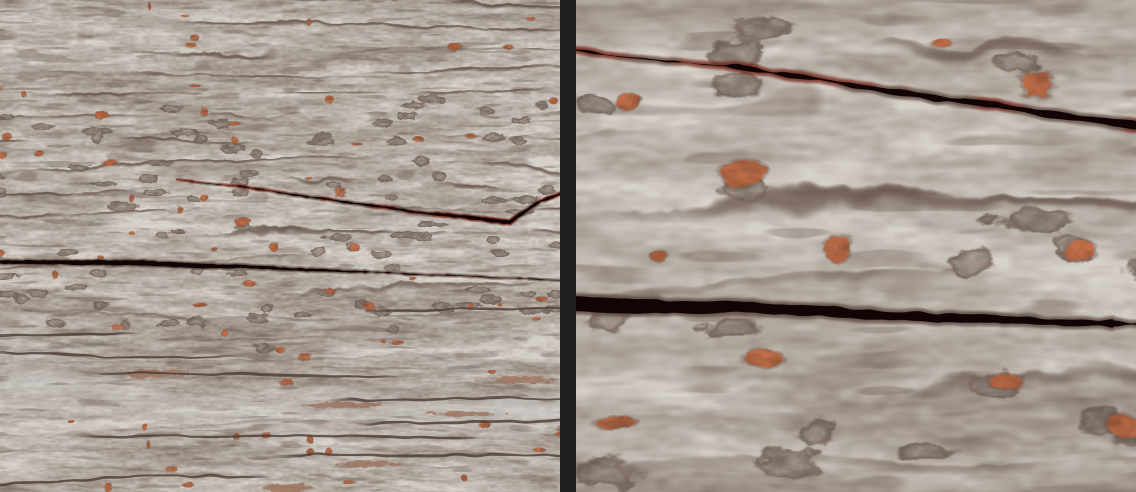
Left, the full canvas; right, a detail of the centre.
Reproduce this texture procedurally as a Shadertoy shader.

```glsl
const vec3 PALE = vec3(0.84, 0.82, 0.79);
const vec3 GREY = vec3(0.53, 0.475, 0.435);
const vec3 UMBER = vec3(0.36, 0.28, 0.24);
const vec3 RUST = vec3(0.68, 0.37, 0.23);
const vec3 LICHEN = vec3(0.53, 0.48, 0.44);
const vec3 VOID = vec3(0.07, 0.015, 0.015);

float hash(vec2 p) {
    vec3 q = fract(p.xyx * 0.1031);
    q += dot(q, q.yzx + 33.33);
    return fract((q.x + q.y) * q.z);
}

float noise(vec2 p) {
    vec2 i = floor(p), f = fract(p);
    f = f * f * (3.0 - 2.0 * f);
    return mix(mix(hash(i), hash(i + vec2(1, 0)), f.x),
               mix(hash(i + vec2(0, 1)), hash(i + vec2(1, 1)), f.x), f.y);
}

float fbm(vec2 p) {
    float sum = 0.0, amp = 0.53;
    for (int i = 0; i < 4; i++) {
        sum += amp * noise(p);
        p = p * 2.03 + 17.3;
        amp *= 0.5;
    }
    return sum;
}

// Distance to a segment whose radius changes from ra to rb
float gap(vec2 p, vec2 a, vec2 b, float ra, float rb) {
    vec2 d = b - a;
    float h = clamp(dot(p - a, d) / dot(d, d), 0.0, 1.0);
    return length(p - a - d * h) - mix(ra, rb, h);
}

// Scattered ragged ellipses inside the band (low, high); 1 marks the rim
float scatter(vec2 p, vec2 cell, vec2 small, vec2 large, vec2 band, float chance, float seed) {
    float best = 9.0;
    float ragged = 1.3 * (fbm(p * vec2(70, 110) + seed) - 0.5);
    vec2 home = floor(p / cell);
    for (int j = -1; j <= 1; j++)
    for (int i = -1; i <= 1; i++) {
        vec2 id = home + vec2(i, j);
        vec2 key = id + seed;
        vec2 centre = (id + vec2(hash(key + 3.7), hash(key + 9.1))) * cell;
        float inside = smoothstep(band.x - 0.06, band.x + 0.06, centre.y)
                     * (1.0 - smoothstep(band.y - 0.06, band.y + 0.06, centre.y));
        vec2 radius = mix(small, large, vec2(hash(key + 21.3), hash(key + 35.9)));
        if (hash(key) < chance * inside)
            best = min(best, length((p - centre) / radius) + ragged);
    }
    return best;
}

// Thin dark splits along the grain in the lower boards
float hairlines(vec2 p, float px) {
    float ink = 0.0;
    for (int i = 0; i < 9; i++) {
        float k = float(i);
        float y = 0.02 + 0.041 * k + 0.02 * hash(vec2(k, 5.0));
        float wave = 0.018 * (noise(vec2(p.x * 3.0, k)) - 0.5) + 0.005 * (noise(vec2(p.x * 28.0, k)) - 0.5);
        float reach = abs(p.x - 1.15 * hash(vec2(k, 8.0))) - mix(0.15, 0.45, hash(vec2(k, 2.0)));
        float width = 0.0016 * noise(vec2(p.x * 14.0, k + 40.0)) + 0.0003;
        float line = 1.0 - smoothstep(width, width + 1.3 * px, abs(p.y - y - wave));
        ink = max(ink, line * (1.0 - smoothstep(-0.08, 0.0, reach)));
    }
    return ink;
}

// Weathered fibres and peeling paint ledges
vec3 wood(vec2 p) {
    float upper = smoothstep(0.25, 0.5, p.y);
    vec2 q = p + vec2(0.0, 0.012 * fbm(p * vec2(9, 14)));
    float broad = fbm(q * vec2(2.5, 13));
    float fibre = fbm(q * vec2(11, 75) + 4.0);
    float fine = noise(q * vec2(60, 230)) * 0.6 + noise(q * vec2(130, 210)) * 0.4;
    float tone = 0.55 + 0.06 * upper + 0.8 * (broad - 0.5) + 0.85 * (fibre - 0.5) + 0.45 * (fine - 0.5);

    float level = p.y * 21.0 + 1.8 * fbm(p * vec2(1.6, 6)) + 0.3 * fbm(p * vec2(22, 14));
    float f = fract(level);
    float broken = smoothstep(0.35, 0.65, fbm(p * vec2(6, 22) + 31.0)) * mix(0.25, 1.0, upper);
    float lip = max(1.0 - smoothstep(0.0, 0.45, f), smoothstep(0.96, 1.0, f));
    float shade = smoothstep(0.8, 0.92, f) * (1.0 - smoothstep(0.94, 1.0, f));
    tone += (0.22 * lip - 0.06) * broken;

    vec3 col = mix(GREY, PALE, clamp(tone, -0.1, 1.0));
    float haze = exp(-pow((p.y - 0.25 + 0.06 * p.x) / 0.07, 2.0)) * smoothstep(0.4, 0.7, broad);
    col = mix(col, vec3(0.78, 0.77, 0.77), 0.5 * haze);
    float strand = smoothstep(0.7, 0.88, noise(q * vec2(17, 120) + 70.0));
    col = mix(col, UMBER, 0.3 * strand);
    return mix(col, UMBER, 0.7 * shade * broken);
}

void mainImage(out vec4 fragColor, in vec2 fragCoord) {
    vec2 p = fragCoord / iResolution.y;
    float px = 1.0 / iResolution.y;
    vec3 col = wood(p);
    float speck = fbm(p * vec2(85, 150));

    // Bare scrapes, crusty lichen and rust flakes
    float scrape = scatter(p, vec2(0.24, 0.07), vec2(0.03, 0.005), vec2(0.09, 0.012), vec2(-0.1, 0.24), 0.35, 11.0);
    col = mix(col, mix(RUST, GREY, 0.35 + 0.4 * speck), 0.75 * (1.0 - smoothstep(0.7, 1.05, scrape)));
    float crust = scatter(p, vec2(0.07, 0.036), vec2(0.012, 0.006), vec2(0.03, 0.012), vec2(0.32, 0.8), 0.36, 47.0);
    float body = 1.0 - smoothstep(0.8, 1.1, crust);
    float rim = smoothstep(0.45, 0.8, crust) * (1.0 - smoothstep(0.85, 1.1, crust));
    vec3 crustColor = LICHEN * (0.68 + 0.62 * speck);
    col = mix(col, mix(crustColor, UMBER, 0.45 * rim), 0.85 * body);
    float flake = scatter(p, vec2(0.06, 0.048), vec2(0.004, 0.003), vec2(0.015, 0.009), vec2(-0.1, 1.1), 0.2, 83.0);
    col = mix(col, UMBER, 0.35 * (1.0 - smoothstep(0.95, 1.25, flake)));
    col = mix(col, RUST * (0.75 + 0.5 * speck), 0.9 * (1.0 - smoothstep(0.8, 1.0, flake)));
    col = mix(col, UMBER * 0.8, 0.8 * hairlines(p, px));

    // Two open cracks: a long level one and a bent slanting one
    vec2 q = p + vec2(0.0, 0.006 * (fbm(vec2(p.x * 24.0, 2.0)) - 0.5));
    float level = gap(q, vec2(-0.02, 0.469), vec2(0.27, 0.466), 0.0045, 0.0062);
    level = min(level, gap(q, vec2(0.27, 0.466), vec2(0.742, 0.448), 0.0062, 0.0028));
    level = min(level, gap(q, vec2(0.742, 0.448), vec2(1.16, 0.430), 0.0018, 0.0008));
    float slant = gap(q, vec2(0.36, 0.636), vec2(0.49, 0.620), 0.0003, 0.0018);
    slant = min(slant, gap(q, vec2(0.49, 0.620), vec2(0.846, 0.570), 0.0018, 0.0032));
    slant = min(slant, gap(q, vec2(0.846, 0.570), vec2(1.036, 0.549), 0.0032, 0.0048));
    slant = min(slant, gap(q, vec2(1.036, 0.549), vec2(1.098, 0.592), 0.0045, 0.003));
    slant = min(slant, gap(q, vec2(1.098, 0.592), vec2(1.16, 0.614), 0.003, 0.0025));
    float crack = min(level, slant) + 0.002 * (noise(p * 90.0) - 0.5);
    float redness = smoothstep(0.0, 0.004, level - slant) * smoothstep(0.35, 0.6, noise(p * vec2(30, 60)));
    vec3 edge = mix(UMBER, vec3(0.45, 0.13, 0.08), redness);
    col = mix(col, edge, 0.75 * (1.0 - smoothstep(0.0, 0.0025 + px, crack)));
    col = mix(col, VOID, 1.0 - smoothstep(-px, 0.5 * px, crack + 0.0004));

    fragColor = vec4(clamp(col, 0.0, 1.0), 1.0);
}
```
